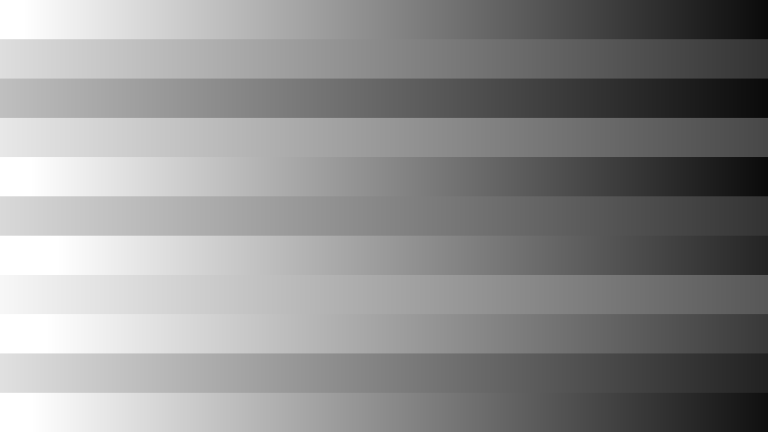
A WebGL 2 fragment shader for this background:

```glsl
#version 300 es
precision highp float;
// Eleven stacked horizontal bands, each a grey ramp from light at left to dark at right.

uniform vec2 u_resolution;
out vec4 fragColor;

const int BAND_COUNT = 11;

// Grey level at the left and right ends of each band, top to bottom.
// Levels above one keep the left end plain white for a short way.
const float LEFT_GREY[BAND_COUNT] = float[BAND_COUNT](
    1.03, 0.87, 0.75, 0.91, 1.04, 0.85, 1.07, 0.97, 1.05, 0.88, 1.04);
const float RIGHT_GREY[BAND_COUNT] = float[BAND_COUNT](
    0.04, 0.20, 0.04, 0.28, 0.04, 0.20, 0.14, 0.34, 0.22, 0.13, 0.06);

// Grey of one band at a horizontal position from 0 to 1.
float bandGrey(int band, float x) {
    int row = clamp(band, 0, BAND_COUNT - 1);
    return clamp(mix(LEFT_GREY[row], RIGHT_GREY[row], x), 0.0, 1.0);
}

// Stacked bands, blended over one pixel where two of them meet.
float stackedBands(vec2 uv, float pixelHeight) {
    float depth = (1.0 - uv.y) * float(BAND_COUNT);
    float edge = floor(depth + 0.5);
    float blur = 0.5 * pixelHeight * float(BAND_COUNT);
    float below = smoothstep(-blur, blur, depth - edge);
    int lowerBand = int(edge);
    return mix(bandGrey(lowerBand - 1, uv.x), bandGrey(lowerBand, uv.x), below);
}

void main() {
    vec2 uv = gl_FragCoord.xy / u_resolution;
    float grey = stackedBands(uv, 1.0 / u_resolution.y);
    fragColor = vec4(vec3(grey), 1.0);
}
```
